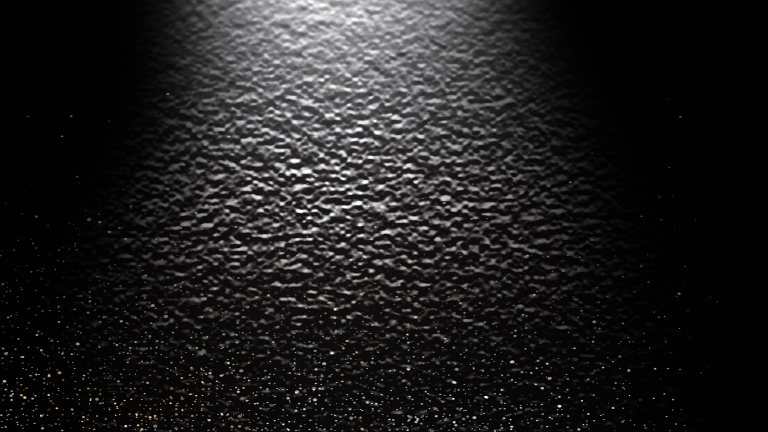
Give the GLSL for this texture, as a Shadertoy shader.

```glsl
float hash(vec2 p) {
    vec3 q = fract(p.xyx * 0.1031);
    q += dot(q, q.yzx + 33.33);
    return fract((q.x + q.y) * q.z);
}

float valueNoise(vec2 p) {
    vec2 cell = floor(p);
    vec2 f = fract(p);
    f = f * f * (3.0 - 2.0 * f);
    float low = mix(hash(cell), hash(cell + vec2(1.0, 0.0)), f.x);
    float high = mix(hash(cell + vec2(0.0, 1.0)), hash(cell + 1.0), f.x);
    return mix(low, high, f.y);
}

float surfaceHeight(vec2 p) {
    vec2 turned = mat2(0.8, 0.6, -0.6, 0.8) * p;
    vec2 tilted = mat2(0.9, -0.4, 0.4, 0.9) * p;
    return 0.4 * valueNoise(tilted * 0.6 + 43.0) + 0.42 * valueNoise(p) + 0.25 * valueNoise(turned * 1.5 + 19.0);
}

// Slope facing the lamp behind the surface
float reliefSlope(vec2 p, vec2 frequency) {
    vec2 q = p * frequency + 60.0;
    vec2 offset = vec2(0.0, 0.5);
    return surfaceHeight(q + offset) - surfaceHeight(q - offset);
}

float bell(float x, float width) {
    float t = x / width;
    return exp(-t * t);
}

// Wide beam with a flat middle and separate side widths
float beam(vec2 uv, float centre) {
    float side = uv.x - centre;
    float leftWidth = mix(0.34, 0.215, smoothstep(0.0, 0.85, uv.y));
    float rightWidth = mix(0.38, 0.215, uv.y);
    float t = abs(side) / (side < 0.0 ? leftWidth : rightWidth);
    return exp(-pow(t, 5.0));
}

// One jittered glint per cell; x is coverage, y is a tint seed
vec2 speckLayer(vec2 p, float scale, float density, float pixel, float seed) {
    vec2 q = p * scale;
    vec2 cell = floor(q);
    vec2 id = cell + seed;
    vec2 jitter = 0.25 + 0.5 * vec2(hash(id + 7.0), hash(id + 31.0));
    vec2 d = (q - cell - jitter) * vec2(0.85, 1.15);
    float size = hash(id + 53.0);
    float radius = mix(0.07, 0.2, size * size);
    float soft = pixel * scale * 0.7;
    float disc = 1.0 - smoothstep(max(radius - soft, 0.0), radius + soft, length(d));
    float present = step(hash(id), density);
    return vec2(disc * present * mix(0.2, 1.0, hash(id + 83.0)), hash(id + 97.0));
}

void mainImage(out vec4 fragColor, in vec2 fragCoord) {
    vec2 uv = fragCoord / iResolution.xy;
    vec2 p = fragCoord / iResolution.y;
    float pixel = 1.0 / iResolution.y;

    // Lamp pool and its bright core
    float body = beam(uv, 0.45);
    float core = bell(uv.x - 0.435, 0.16);
    float fade = mix(0.45, 1.0, smoothstep(0.0, 0.6, uv.y));
    float light = body * fade * mix(0.6, 1.0, core);
    float glow = body * bell(uv.x - 0.43, 0.17) * exp((uv.y - 1.0) / 0.2);

    // Crisp relief near the viewer, blurred relief far away
    float haze = smoothstep(0.5, 1.05, uv.y);
    float slope = reliefSlope(p, vec2(78.0, 122.0));
    float farSlope = reliefSlope(p + 5.0, vec2(56.0, 76.0));
    float cutoff = mix(0.06, -0.17, smoothstep(0.0, 0.6, uv.y));
    float crisp = 0.04 + 0.96 * smoothstep(cutoff, cutoff + 0.6, slope);
    float blurred = clamp(0.41 + 0.4 * farSlope + 0.35 * slope, 0.0, 1.0);
    float grain = mix(crisp, blurred, haze * 0.9);
    float tone = light * grain + 0.38 * glow * (1.0 + 0.3 * slope);

    vec3 lampTint = mix(vec3(1.0, 0.985, 0.98), vec3(0.99, 1.0, 1.015), smoothstep(0.2, 0.8, uv.y));
    vec3 color = vec3(0.013, 0.008, 0.008) * (0.4 + body) + tone * lampTint;

    // Scattered glints, warm toward the lower left
    float nearness = 1.0 - smoothstep(0.0, 0.62, uv.y);
    float spread = 1.0 - smoothstep(0.6, 0.97, uv.x);
    float warmth = (1.0 - smoothstep(0.05, 0.5, uv.x)) * (1.0 - smoothstep(0.05, 0.4, uv.y));
    for (int i = 0; i < 3; i++) {
        float layer = float(i);
        float scale = 46.0 + 19.0 * layer;
        float density = nearness * spread * mix(0.3, 0.36, nearness);
        vec2 speck = speckLayer(p + 0.37 * layer, scale, density, pixel, 120.0 * layer);
        vec3 gold = mix(vec3(0.9, 0.88, 0.84), vec3(1.0, 0.78, 0.4), warmth * (0.3 + 0.7 * speck.y));
        color += gold * speck.x * mix(0.35, 0.95, nearness * nearness);
    }

    // Lone glints just outside the beam
    float rim = bell(uv.y - 0.58, 0.16) * (1.0 - smoothstep(0.7, 0.95, uv.x));
    vec2 stray = speckLayer(p, 58.0, 0.05 * rim, pixel, 410.0);
    color += vec3(0.4) * stray.x;

    fragColor = vec4(clamp(color, 0.0, 1.0), 1.0);
}
```
